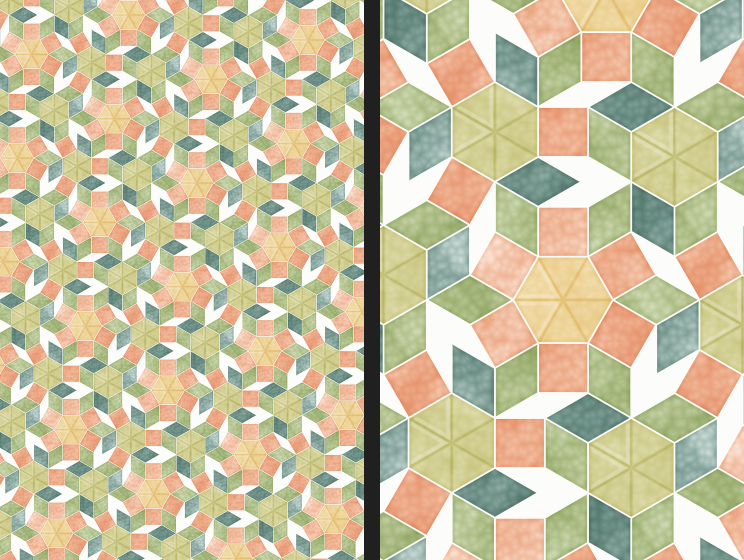
Left: the whole. Right: its middle third, enlarged.
This pattern is drawn by a Shadertoy shader. Its source:

```glsl
// Watercolour mosaic of hexagons, squares and rhombi on a tilted hexagonal lattice.
// Each cell holds three motifs (rosette, pinwheel, cubes); every tile is a distance
// function in edge lengths, painted with layered-sine clouds and cellular grain.

const float ROOT3 = 1.7320508;
const float EDGE = 0.0457;                                    // tile edge / canvas width
const vec2 ORIGIN = vec2(0.501, 0.751);                       // a rosette centre, in widths
const vec2 TO_PINWHEEL = vec2(-0.5 - 0.5 * ROOT3, 2.5 + 0.5 * ROOT3);
const vec2 TO_CUBES = vec2(0.5 + ROOT3, 2.0 + 0.5 * ROOT3);

const vec3 PAPER = vec3(0.99, 0.99, 0.98);
const vec3 SALMON = vec3(0.93, 0.68, 0.55);
const vec3 HONEY = vec3(0.93, 0.83, 0.60);
const vec3 LIME = vec3(0.83, 0.82, 0.59);
const vec3 LEAF = vec3(0.68, 0.745, 0.53);
const vec3 TEAL = vec3(0.50, 0.625, 0.59);

vec2 dir(float degrees) {
    float a = radians(degrees);
    return vec2(cos(a), sin(a));
}

float cross2(vec2 a, vec2 b) { return a.x * b.y - a.y * b.x; }

vec2 hash2(vec2 p) {
    return fract(sin(vec2(dot(p, vec2(127.1, 311.7)), dot(p, vec2(269.5, 183.3)))) * 43758.5);
}

// Cellular noise: distance to the nearest scattered point.
float cellular(vec2 p) {
    vec2 cell = floor(p), f = p - cell;
    float nearest = 1.0;
    for (int y = -1; y <= 1; y++)
        for (int x = -1; x <= 1; x++) {
            vec2 o = vec2(x, y);
            nearest = min(nearest, length(o + hash2(cell + o) - f));
        }
    return nearest;
}

// Soft pigment clouds, about -1 to 1.
float clouds(vec2 p) {
    float sum = 0.0, gain = 0.55;
    for (int i = 0; i < 4; i++) {
        p += 0.5 * sin(p.yx * 1.3 + float(i));
        sum += gain * sin(p.x) * cos(p.y);
        p = mat2(0.8, 0.6, -0.6, 0.8) * p * 1.8;
        gain *= 0.6;
    }
    return sum;
}

// Offset from the nearest lattice centre.
vec2 latticeLocal(vec2 p) {
    float spacing = ROOT3 * length(TO_PINWHEEL);
    vec2 axis = normalize(vec2(TO_PINWHEEL.y, -TO_PINWHEEL.x));
    vec2 q = vec2(dot(p, axis), cross2(axis, p));
    vec2 period = spacing * vec2(1.0, ROOT3);
    vec2 a = mod(q + 0.5 * period, period) - 0.5 * period;
    vec2 b = mod(q, period) - 0.5 * period;
    q = dot(a, a) < dot(b, b) ? a : b;
    return axis * q.x + vec2(-axis.y, axis.x) * q.y;
}

// Distance to the rhombus spanned by unit edges u and v at a corner.
float rhombus(vec2 p, vec2 corner, vec2 u, vec2 v) {
    float area = cross2(u, v);
    vec2 st = abs(vec2(cross2(p - corner, v), cross2(u, p - corner)) / area - 0.5);
    return (max(st.x, st.y) - 0.5) * abs(area);
}

// Lay one tile: strength is pigment density, darkening at the wet rim.
void paint(inout vec3 col, vec3 ink, float strength, float d, float px) {
    float rim = 0.28 * smoothstep(0.12, 0.0, -d);
    vec3 wash = pow(ink, vec3(max(strength + rim, 0.2)));
    col = mix(col, wash, smoothstep(0.6 * px, -0.6 * px, d + 0.018));
}

// Hexagon of six wedges with drawn spokes; first is the angle of one corner.
void paintHexagon(inout vec3 col, vec2 p, float first, vec3 ink, float mottle, float px) {
    float turn = mod(degrees(atan(p.y, p.x)) - first + 720.0, 360.0);
    float wedge = floor(turn / 60.0), r = length(p);
    float a = turn - 60.0 * wedge;
    float d = r * cos(radians(a - 30.0)) - 0.5 * ROOT3;
    float spoke = r * sin(radians(min(a, 60.0 - a)));
    float tone = 0.92 + 0.16 * hash2(vec2(wedge, first)).x;
    float line = 0.55 * smoothstep(0.035 + px, 0.0, spoke);
    paint(col, ink, tone + mottle + line, d, px);
    float gap = smoothstep(0.03 + px, 0.03, abs(spoke - 0.07)) * step(d, -0.06);
    col = mix(col, PAPER, 0.22 * gap * step(0.6, hash2(vec2(first, wedge)).y));
}

void mainImage(out vec4 fragColor, in vec2 fragCoord) {
    vec2 p = (fragCoord / iResolution.x - ORIGIN) / EDGE;
    float px = 1.0 / (EDGE * iResolution.x);
    p += vec2(0.0);
    vec3 col = PAPER;

    vec2 rosette = latticeLocal(p);
    vec2 pinwheel = latticeLocal(p - TO_PINWHEEL);
    vec2 cubes = latticeLocal(p - TO_CUBES);
    vec3 mottle = 0.32 * vec3(clouds(rosette * 2.6), clouds(pinwheel * 2.6 + 4.0), clouds(cubes * 2.6 + 9.0));
    mottle += 0.4 * (vec3(cellular(rosette * 6.0), cellular(pinwheel * 6.0), cellular(cubes * 6.0)) - 0.45);

    // Rosette: honey hexagon ringed by squares and leaf rhombi, palest at upper left.
    for (int k = 0; k < 6; k++) {
        float a = 60.0 * float(k);
        float square = rhombus(rosette, dir(a), dir(a + 120.0), dir(a + 30.0));
        float leaf = rhombus(rosette, dir(a), dir(a - 30.0), dir(a + 30.0));
        paint(col, SALMON, 0.88 + 0.24 * dot(dir(a + 30.0), dir(-30.0)) + mottle.x, square, px);
        paint(col, LEAF, 0.85 + 0.25 * hash2(vec2(a, 3.0)).x + mottle.x, leaf, px);
    }
    paintHexagon(col, rosette, 0.0, HONEY, 0.7 * mottle.x, px);

    // Pinwheel and cubes: lime hexagons with three pairs of side tiles.
    for (int k = 0; k < 3; k++) {
        float a = 120.0 * float(k);
        float square = rhombus(pinwheel, dir(a - 30.0), dir(a + 90.0), dir(a));
        float blade = rhombus(pinwheel, dir(a + 270.0), dir(a + 30.0), dir(a + 330.0));
        float leaf = rhombus(cubes, dir(a + 150.0), dir(a + 270.0), dir(a + 150.0));
        float side = rhombus(cubes, dir(a + 150.0), dir(a + 30.0), dir(a + 150.0));
        paint(col, SALMON, 1.08 + mottle.y, square, px);
        paint(col, TEAL, 1.2 - 0.18 * float(k) + mottle.y, blade, px);
        paint(col, LEAF, 0.9 + 0.1 * float(k) + mottle.z, leaf, px);
        paint(col, TEAL, (k == 2 ? 0.68 : 1.2) + mottle.z, side, px);
    }
    paintHexagon(col, pinwheel, 30.0, LIME, 0.7 * mottle.y, px);
    paintHexagon(col, cubes, 30.0, LIME, 0.7 * mottle.z, px);

    fragColor = vec4(col, 1.0);
}
```
